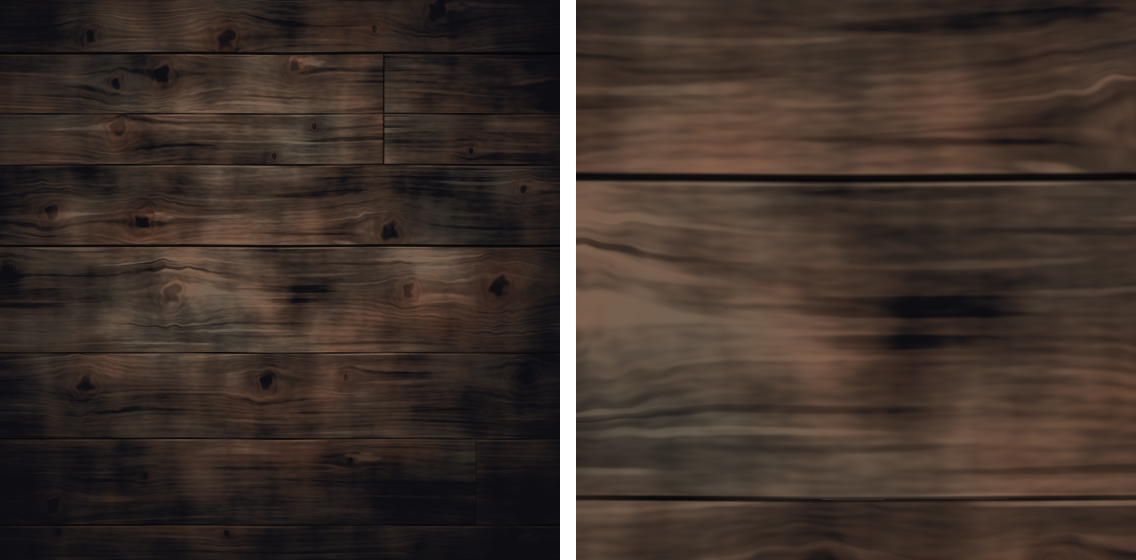
Left, the full canvas; right, a detail of the centre.
This texture is drawn by a three.js fragment shader. Its source:

```glsl
varying vec2 vUv;

const vec3 SOOT = vec3(0.05, 0.05, 0.071);
const vec3 UMBER = vec3(0.203, 0.164, 0.146);
const vec3 PALE_WOOD = vec3(0.46, 0.38, 0.325);
const vec3 RUST = vec3(1.13, 0.95, 0.85);
const vec3 ASH = vec3(0.93, 1.01, 1.0);
const float SEAM_COUNT = 7.0;
const float KNOTS_PER_PLANK = 4.0;

vec2 hash2(vec2 p) {
  vec2 q = vec2(dot(p, vec2(127.1, 311.7)), dot(p, vec2(269.5, 183.3)));
  return fract(sin(q) * 43758.5);
}

float cornerSlope(vec2 cell, vec2 corner, vec2 f) {
  float angle = 6.2832 * hash2(cell + corner).x;
  return dot(vec2(cos(angle), sin(angle)), f - corner);
}

float gradientNoise(vec2 p) {
  vec2 cell = floor(p);
  vec2 f = fract(p);
  vec2 u = f * f * f * (f * (f * 6.0 - 15.0) + 10.0);
  float low = mix(cornerSlope(cell, vec2(0.0), f), cornerSlope(cell, vec2(1.0, 0.0), f), u.x);
  float high = mix(cornerSlope(cell, vec2(0.0, 1.0), f), cornerSlope(cell, vec2(1.0), f), u.x);
  return mix(low, high, u.y);
}

float fbm(vec2 p) {
  float sum = 0.0;
  float amplitude = 0.6;
  for (int i = 0; i < 4; i++) {
    sum += amplitude * gradientNoise(p);
    p = p * 2.03 + 17.3;
    amplitude *= 0.5;
  }
  return sum;
}

// Uneven plank edges, counted from the bottom
float seamHeight(float i) {
  if (i < 1.5) return 0.0625;
  if (i < 2.5) return 0.217;
  if (i < 3.5) return 0.370;
  if (i < 4.5) return 0.561;
  if (i < 5.5) return 0.706;
  return i < 6.5 ? 0.797 : 0.905;
}

// Butt joint of a row; rows without one place it off the canvas
float jointPosition(float row) {
  if (row > 4.5 && row < 6.5) return 0.685;
  return abs(row - 1.0) < 0.5 ? 0.85 : 2.0;
}

float line(float distanceToLine, float width) {
  return 1.0 - smoothstep(width * 0.25, width, abs(distanceToLine));
}

// x: grain bend, y: dark core, z: surrounding stain, w: growth rings
vec4 knot(vec2 delta, float size) {
  vec2 d = delta / (size * vec2(1.0, 1.15));
  d += 0.7 * vec2(gradientNoise(delta * 60.0 + size * 900.0), gradientNoise(delta * 45.0 + 7.0));
  float r = length(d);
  float reach = exp(-dot(d, d * vec2(0.06, 0.18)));
  float core = 1.0 - smoothstep(0.1, 1.1, r);
  float stain = exp(-r * r * 0.25);
  return vec4(-0.8 * delta.y * reach, core, stain, sin(r * 8.0) * stain);
}

// Torn bright splinter
float chip(vec2 delta, float size) {
  vec2 d = delta / (size * vec2(2.2, 0.65));
  float torn = 0.9 * gradientNoise(delta * vec2(45.0, 130.0));
  return 1.0 - smoothstep(0.3, 1.2, length(d) + torn);
}

// x: broad bands, y: fine fibre, z: dark cracks, w: bright ridges
vec4 woodGrain(vec2 p) {
  p.y += 0.012 * gradientNoise(p * vec2(3.0, 9.0));
  float broad = gradientNoise(p * vec2(3.0, 36.0));
  float fibre = gradientNoise(p * vec2(12.0, 165.0)) + 0.7 * gradientNoise(p * vec2(60.0, 250.0));
  float ringPhase = p.y * 115.0 + 2.5 * gradientNoise(p * vec2(2.0, 12.0));
  float ringPatch = smoothstep(-0.1, 0.35, gradientNoise(p * vec2(2.5, 11.0)));
  fibre += 0.4 * ringPatch * sin(6.2832 * ringPhase);
  float cracks = smoothstep(0.24, 0.45, gradientNoise(p * vec2(4.0, 85.0) + 31.0));
  float ridges = smoothstep(0.22, 0.45, gradientNoise(p * vec2(4.5, 95.0) + 73.0));
  return vec4(broad, fibre, cracks, ridges);
}

void main() {
  vec2 p = vUv;
  p.y += 0.0015 * gradientNoise(vec2(p.x * 5.0, 2.0));

  // Rows, seams of varying depth and worn upper edges
  float row = 0.0;
  float bottom = 0.0;
  float top = 1.0;
  float gap = 0.0;
  float lip = 0.0;
  for (float i = 1.0; i <= SEAM_COUNT; i++) {
    float height = seamHeight(i);
    if (p.y >= height) { row = i; bottom = height; }
    else top = min(top, height);
    float deep = step(abs(mod(i, 3.0) - 1.0), 0.1) * step(2.0, i);
    float broken = 0.7 + 0.7 * gradientNoise(vec2(p.x * 9.0, i * 3.7));
    gap = max(gap, line(p.y - height, mix(0.0024, 0.0038, deep)) * mix(broken, 1.0, deep));
    lip = max(lip, line(p.y - height + 0.0032, 0.0024));
  }
  lip *= smoothstep(-0.35, 0.2, gradientNoise(vec2(p.x * 8.0, row * 5.3)));
  float joint = jointPosition(row);
  gap = max(gap, line(p.x - joint, 0.0025) * (row < 2.0 ? 0.25 : 0.8));
  float plank = row + 11.0 * step(joint, p.x);

  // Scattered knots and splinters
  vec4 knots = vec4(0.0);
  float chips = 0.0;
  for (float i = 0.0; i < KNOTS_PER_PLANK; i++) {
    vec2 place = hash2(vec2(row * 7.3 + 2.0, i));
    vec2 kind = hash2(vec2(i + 9.0, row * 3.1));
    vec2 centre = vec2((i + place.x) / KNOTS_PER_PLANK, mix(bottom, top, 0.15 + 0.7 * place.y));
    float size = mix(0.006, 0.021, kind.x * kind.x);
    knots += knot(p - centre, size);
    chips += step(0.8, kind.y) * chip(p - centre - vec2(0.028, 0.007), 0.015);
  }

  // Grain, stains and uneven light
  vec4 grain = woodGrain(vec2(p.x, p.y + knots.x) + plank * vec2(3.7, 1.9));
  float blotch = fbm(p * vec2(4.5, 7.0) + plank * 2.7);
  float smudge = fbm(p * vec2(15.0, 6.0) + plank * 5.1);
  float glow = 1.0 - smoothstep(0.12, 0.74, length(p - vec2(0.46, 0.59)));
  float contrast = 0.25 + 0.85 * glow;
  float tone = 0.02 + 0.6 * glow + 0.12 * (hash2(vec2(plank, 8.0)).x - 0.5);
  tone += contrast * (0.74 * blotch + 0.38 * smudge + 0.2 * grain.x + 0.14 * grain.y);
  tone += contrast * (0.2 * grain.w - 0.2 * grain.z + 0.07 * knots.w + 0.32 * chips);
  tone += (0.08 + 0.2 * glow) * lip - 0.06 * knots.z - 0.26 * knots.y;
  tone = clamp(tone, 0.0, 1.0);

  // Smoky shadows to bare wood, with warm and cool patches
  vec3 color = mix(SOOT, UMBER, smoothstep(0.0, 0.42, tone));
  color = mix(color, PALE_WOOD, smoothstep(0.3, 1.05, tone));
  float warmth = 0.45 + 1.3 * fbm(p * vec2(4.0, 6.0) + plank * 4.3) + 0.4 * knots.z;
  vec3 tint = mix(ASH, RUST, clamp(warmth, 0.0, 1.0));
  color *= mix(vec3(1.0), tint, smoothstep(0.0, 0.3, tone));
  color = mix(color, SOOT * 0.35, 0.9 * clamp(gap, 0.0, 1.0));
  gl_FragColor = vec4(color, 1.0);
}
```
